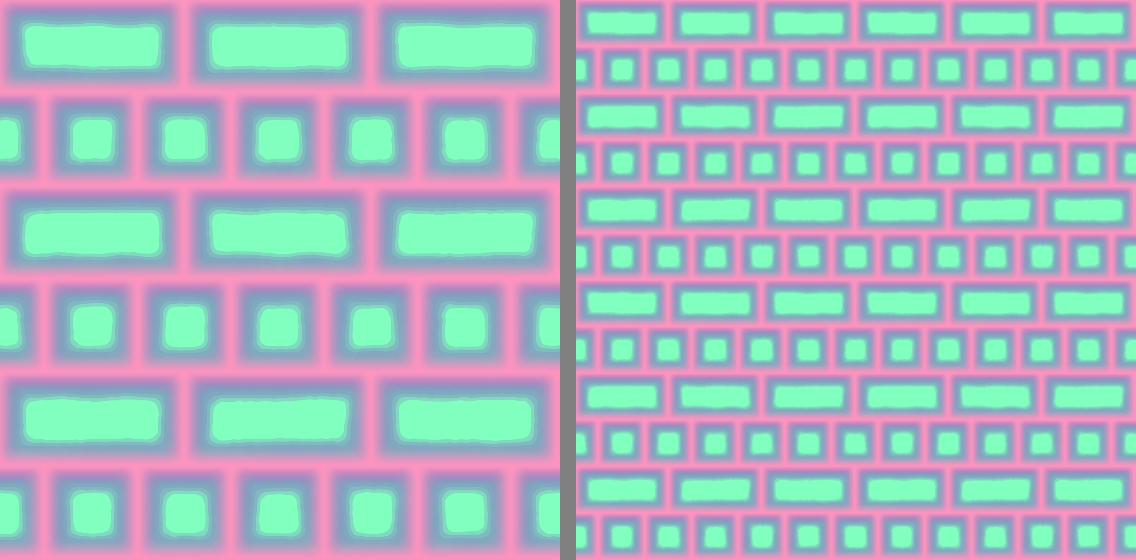
Left: one tile. Right: repeated 2 by 2.
Give the GLSL for this pattern, as a Shadertoy shader.

```glsl
// Alternating courses of long bricks and square blocks with soft pink joints.
// Each block's edge distance drives a red joint glow and a terraced slope in
// green; wrapping noise wobbles the terraces so that the sheet still tiles.
#define ROWS 6.0          // courses per canvas; one unit = one course height
#define CORNER 0.125      // corner rounding
#define CORE_INSET 0.298  // joint centre to flat top
#define TERRACE 0.035     // width of one slope step
#define MAX_SLOPE 6.3     // slope at the joint
#define GLOW_START -0.023 // red falloff range
#define GLOW_END 0.212
#define GLOW_SHIFT vec2(0.016, -0.018)
#define WOBBLE 0.030      // slow variation of the flat tops
#define JITTER 0.012      // fine roughness of the terraces
#define SHADE 1.1         // darkening below each upper edge
#define BLUE 0.75

float hash(vec2 p) {
    vec3 q = fract(p.xyx * vec3(0.1031, 0.1030, 0.0973));
    q += dot(q, q.yzx + 33.33);
    return fract((q.x + q.y) * q.z);
}

// Value noise from -0.5 to 0.5; cells is the whole number of cells per canvas
float wrapNoise(vec2 uv, float cells) {
    vec2 p = uv * cells;
    vec2 i = floor(p), f = fract(p);
    f = f * f * (3.0 - 2.0 * f);
    vec2 a = mod(i, cells), b = mod(i + 1.0, cells);
    return mix(mix(hash(a), hash(vec2(b.x, a.y)), f.x),
               mix(hash(vec2(a.x, b.y)), hash(b), f.x), f.y) - 0.5;
}

float smoothMin(float a, float b, float k) {
    float h = max(k - abs(a - b), 0.0) / k;
    return min(a, b) - 0.25 * k * h * h;
}

// Distance inward from the nearest joint centre line
float jointDistance(vec2 p) {
    bool brick = mod(floor(p.y), 2.0) > 0.5;
    float width = brick ? 2.0 : 1.0;
    float x = mod(p.x + (brick ? 0.0 : 0.5), width);
    float y = fract(p.y);
    return smoothMin(min(x, width - x), min(y, 1.0 - y), CORNER);
}

// Steps of the slope, crisp near the flat top and smooth further out
float terraces(float s, float edge) {
    float stepped = floor(s) + smoothstep(0.0, edge, fract(s));
    return clamp(mix(stepped, s, smoothstep(2.0, 4.0, s)), 0.0, MAX_SLOPE);
}

void mainImage(out vec4 fragColor, in vec2 fragCoord) {
    vec2 uv = fragCoord / iResolution.xy;
    vec2 p = uv * ROWS + vec2(0.012, 0.0);
    float pixel = ROWS / iResolution.y;

    // Red glow along the joints
    vec2 glowPos = p + GLOW_SHIFT;
    float glowDist = jointDistance(glowPos);
    float glow = 1.0 - smoothstep(GLOW_START, GLOW_END, glowDist);

    // Terraced slope with uneven edges
    float wobble = WOBBLE * wrapNoise(uv, 18.0) + JITTER * wrapNoise(uv, 96.0);
    float dist = jointDistance(p) + wobble;
    float slope = terraces((CORE_INSET - dist) / TERRACE, min(pixel / TERRACE, 0.9));

    // Upper edges fall into shade, lower edges catch light
    vec2 e = vec2(0.0, 0.04);
    float side = (jointDistance(glowPos - e) - jointDistance(glowPos + e)) / (2.0 * e.y);
    float band = smoothstep(0.02, 0.08, glowDist) * (1.0 - smoothstep(0.10, 0.20, glowDist));
    slope *= exp2(SHADE * band * (side > 0.0 ? side : 0.4 * side));

    float green = 0.5 + 0.5 * inversesqrt(1.0 + slope * slope);
    fragColor = vec4(0.5 + 0.5 * glow, green, BLUE, 1.0);
}
```
